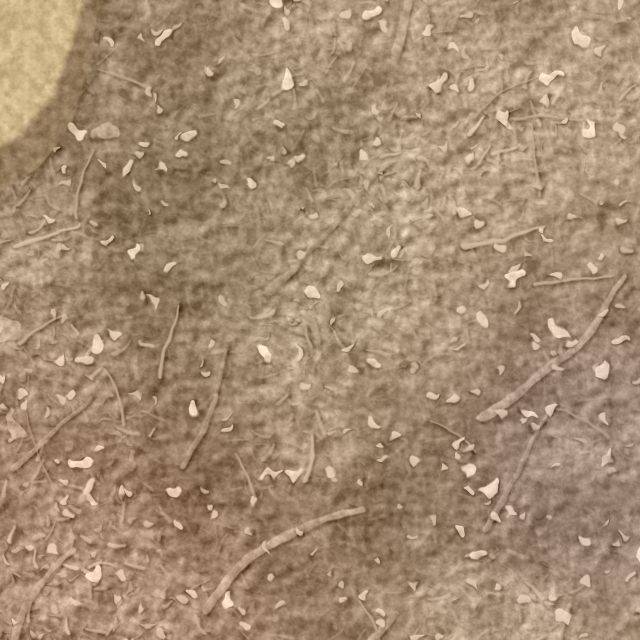
A WebGL 1 fragment shader for this texture:

```glsl
precision highp float;
// Trampled earth littered with straw, pale chips, leaves and twigs, beside a round stone.
// Layered value noise makes the soil; jittered grids of bent capsules make the litter,
// all painted as one brightness tone that is coloured and tinted at the end.
uniform vec2 u_resolution;

float hash(vec2 p) {
  return fract(sin(dot(p, vec2(127.1, 311.7))) * 43758.5453);
}

float noise(vec2 p) {
  vec2 i = floor(p), f = fract(p);
  f = f * f * (3.0 - 2.0 * f);
  return mix(mix(hash(i), hash(i + vec2(1.0, 0.0)), f.x),
             mix(hash(i + vec2(0.0, 1.0)), hash(i + 1.0), f.x), f.y);
}

float fbm(vec2 p) {
  float sum = 0.0, amp = 0.5;
  for (int i = 0; i < 4; i++) {
    sum += amp * noise(p);
    p = mat2(1.6, 1.2, -1.2, 1.6) * p + 7.3;
    amp *= 0.55;
  }
  return sum / 1.01;
}

// Shifts a point by noise, to roughen outlines
vec2 warp(vec2 p, float scale, float amount) {
  return p + amount * (vec2(noise(p * scale), noise(p * scale + 31.7)) - 0.5);
}

// Nearest bent capsule of a jittered grid: distance, random id, lit side.
// size is half length and half width in cells; turn is mean angle and spread.
vec3 scatter(vec2 p, float cells, float density, vec2 size, vec2 turn, float seed) {
  vec3 nearest = vec3(1.0, 0.0, 0.0);
  vec2 g = p * cells;
  for (int y = -1; y <= 1; y++) {
    for (int x = -1; x <= 1; x++) {
      vec2 cell = floor(g) + vec2(float(x), float(y));
      vec2 key = cell + seed;
      if (hash(key + 5.3) > density) continue;
      float id = hash(key + 9.1);
      float angle = turn.x + turn.y * (hash(key + 2.7) - 0.5);
      vec2 along = vec2(cos(angle), sin(angle));
      vec2 normal = vec2(-along.y, along.x);
      vec2 o = g - cell - vec2(hash(key), hash(key + 17.9));
      vec2 q = vec2(dot(o, along), dot(o, normal));
      float len = size.x * mix(0.45, 1.1, hash(key + 3.9));
      float width = size.y * mix(0.55, 1.2, id) * (1.0 - 0.3 * clamp(q.x / len, -1.0, 1.0));
      q.y += (hash(key + 6.1) - 0.5) * 0.45 * q.x * q.x / size.x;
      float d = (length(vec2(max(abs(q.x) - len, 0.0), q.y)) - width) / cells;
      float side = clamp(q.y / width, -1.5, 1.5) * dot(normal, vec2(-0.6, 0.8));
      if (d < nearest.x) nearest = vec3(d, id, side);
    }
  }
  return nearest;
}

// Paints one litter layer over the tone, with a shadow on its unlit side
void lay(inout float tone, vec3 piece, float bright, float vary, float opacity) {
  float shadow = (1.0 - smoothstep(0.0, 0.008, piece.x)) * smoothstep(0.4, -1.0, piece.z);
  tone -= 0.15 * opacity * shadow;
  float cover = 1.0 - smoothstep(-0.002, 0.0018, piece.x);
  float lit = bright + vary * (piece.y - 0.5) + 0.05 * piece.z;
  tone = mix(tone, lit, cover * opacity);
}

float ellipse(vec2 p, vec2 center, vec2 radii) {
  return (length((p - center) / radii) - 1.0) * min(radii.x, radii.y);
}

void main() {
  vec2 p = gl_FragCoord.xy / u_resolution.y;
  vec2 rough = warp(warp(p, 75.0, 0.011), 28.0, 0.012);
  vec2 wavy = warp(warp(p, 9.0, 0.022), 60.0, 0.004);
  float grain = fbm(p * 95.0) - 0.5;

  // Soil: broad patches, clods and a small relief lit from the upper left
  float patches = fbm(p * 4.0 + 3.0);
  float corner = 1.0 - smoothstep(0.1, 0.75, length(p * vec2(0.9, 1.1)));
  float litter = clamp(0.45 + 2.0 * (patches - 0.5) + 0.5 * corner + 0.3 * (0.4 - p.x), 0.2, 1.0);
  float relief = fbm(p * 55.0) - fbm(p * 55.0 + vec2(-0.35, 0.45));
  float tone = 0.656 + 0.36 * (patches - 0.5) + 0.2 * (fbm(p * 17.0) - 0.5);
  tone += (0.24 + 0.22 * litter) * relief + 0.24 * grain + 0.03 * corner;

  // Pits, straw, leaves, twigs and chips, from the bottom up
  lay(tone, scatter(rough, 19.0, 0.16, vec2(0.13, 0.08), vec2(0.5, 6.3), 11.0), 0.5, 0.08, 0.7);
  lay(tone, scatter(rough, 46.0, 0.65, vec2(0.25, 0.13), vec2(1.4, 4.0), 23.0), 0.76, 0.26, 0.75 * litter);
  lay(tone, scatter(wavy, 27.0, 0.5, vec2(0.45, 0.065), vec2(1.7, 3.4), 37.0), 0.81, 0.22, 0.9 * litter);
  lay(tone, scatter(rough, 6.0, 0.24, vec2(0.15, 0.1), vec2(2.2, 3.0), 41.0), 0.81 + 0.35 * grain, 0.1, 0.85);
  lay(tone, scatter(wavy, 7.0, 0.4, vec2(0.42, 0.017), vec2(1.6, 3.0), 53.0), 0.77, 0.16, 0.85);
  lay(tone, scatter(wavy, 3.4, 0.6, vec2(0.5, 0.02), vec2(0.95, 0.9), 67.0), 0.72 + 0.35 * grain, 0.08, 0.9);
  lay(tone, scatter(rough, 30.0, 0.3, vec2(0.13, 0.13), vec2(1.2, 5.0), 71.0), 0.88, 0.16, 0.85);
  lay(tone, scatter(rough, 13.0, 0.36, vec2(0.11, 0.1), vec2(1.1, 3.5), 83.0), 0.94 + 0.25 * grain, 0.1, 0.95);

  // Earth colours, warmer at lower left and cooler at lower right
  vec3 color = vec3(tone, tone - 0.093, tone - 0.193);
  color += corner * vec3(0.02, -0.012, -0.005);
  float cool = 1.0 - smoothstep(0.05, 0.4, distance(p, vec2(0.95, 0.28)));
  color += cool * vec3(-0.025, -0.025, 0.01);
  float olive = 1.0 - smoothstep(0.1, 0.45, distance(p, vec2(0.42, 0.65)));
  color += olive * vec3(-0.03, -0.02, -0.03);

  // Stone: contact shadow, worn rim and pale sandy face
  vec2 worn = warp(p, 18.0, 0.012);
  float rim = ellipse(worn, vec2(-0.07, 1.02), vec2(0.225, 0.335));
  float face = ellipse(worn, vec2(-0.07, 1.04), vec2(0.2, 0.29));
  color -= 0.1 * (1.0 - smoothstep(0.0, 0.03, rim));
  vec3 rimColor = vec3(0.58, 0.48, 0.36) + 0.3 * grain;
  vec3 faceColor = vec3(0.82, 0.72, 0.55) + 0.28 * grain + 0.1 * (patches - 0.5);
  color = mix(color, rimColor, 1.0 - smoothstep(-0.004, 0.004, rim));
  color = mix(color, faceColor, 1.0 - smoothstep(-0.008, 0.006, face));

  gl_FragColor = vec4(clamp(color, 0.0, 1.0), 1.0);
}
```
